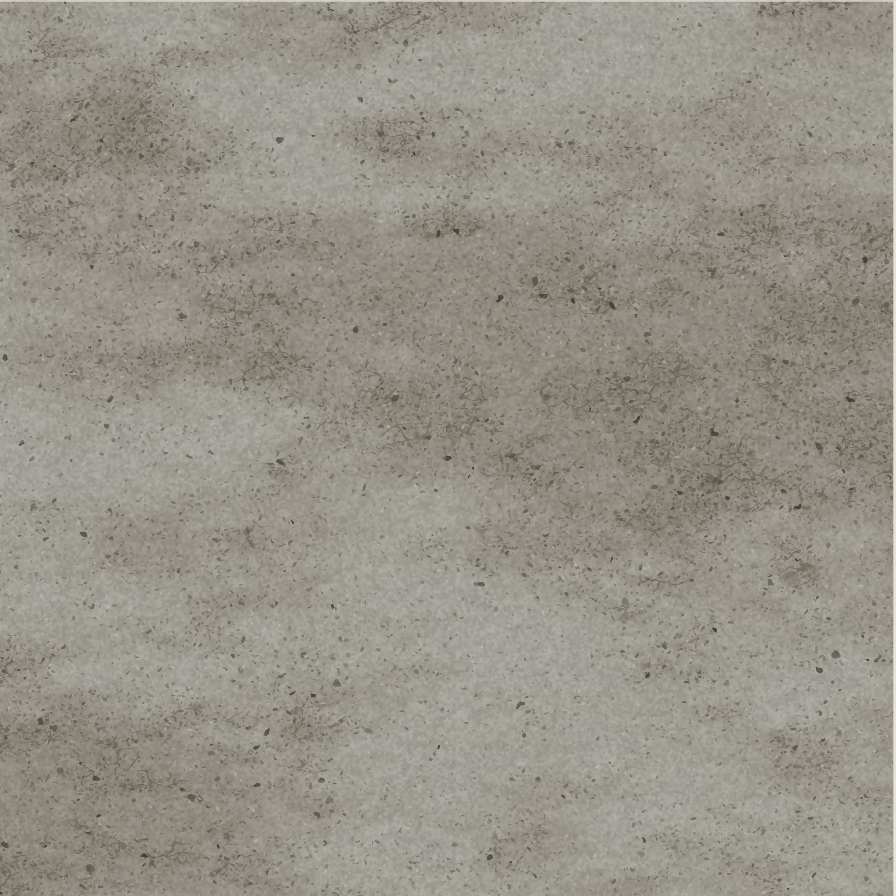
A WebGL 1 fragment shader for this texture:

```glsl
precision highp float;

// Weathered concrete: a warm grey slab with broad, sideways stains, fine grain,
// clustered dark dust and pits, short hairline cracks, pale flecks and a pale rim.
// Everything comes from jittered cells: smooth cell noise, scattered grains, cell borders.

uniform vec2 u_resolution;

const vec3 CLEAN = vec3(0.638, 0.627, 0.597);
const vec3 STAIN = vec3(0.567, 0.546, 0.502);
const vec3 DUST  = vec3(0.375, 0.352, 0.295);
const vec3 PIT   = vec3(0.220, 0.210, 0.175);
const vec3 FLECK = vec3(0.780, 0.770, 0.735);
const vec3 RIM   = vec3(0.900, 0.885, 0.840);

vec3 hash3(vec2 cell) {
  vec3 h = fract(cell.xyx * vec3(0.1031, 0.1030, 0.0973));
  h += dot(h, h.yxz + 33.33);
  return fract((h.xxy + h.yzz) * h.zyx);
}

mat2 rotation(float angle) {
  float c = cos(angle), s = sin(angle);
  return mat2(c, s, -s, c);
}

// Soft round spot, 1 at the centre.
float spot(vec2 p, vec2 centre, vec2 size) {
  vec2 d = (p - centre) / size;
  return exp(-dot(d, d));
}

// Smooth noise: random values of nearby cell points, blended by distance.
float cellNoise(vec2 p) {
  vec2 cell = floor(p);
  float total = 0.0, weights = 0.0;
  for (int y = -1; y <= 1; y++) {
    for (int x = -1; x <= 1; x++) {
      vec2 id = cell + vec2(float(x), float(y));
      vec3 h = hash3(id);
      vec2 d = id + h.xy - p;
      float w = exp(-5.0 * dot(d, d));
      total += w * h.z;
      weights += w;
    }
  }
  return total / weights;
}

// Oval grains that lean sideways; chance is the share of filled cells.
float grains(vec2 p, float cells, float chance, vec2 radii, float seed, float pixel) {
  vec2 q = rotation(seed) * p * cells + seed * 37.0;
  vec2 cell = floor(q);
  float edge = 0.5 * pixel * cells;
  float cover = 0.0;
  for (int y = -1; y <= 1; y++) {
    for (int x = -1; x <= 1; x++) {
      vec2 id = cell + vec2(float(x), float(y));
      vec3 h = hash3(id);
      vec3 shape = hash3(id + 71.0);
      vec2 d = rotation(2.4 * (shape.x - 0.5) - seed) * (q - id - h.xy);
      float presence = smoothstep(0.0, 0.04, chance - h.z);
      float radius = mix(radii.x, radii.y, shape.y * shape.y);
      float dist = length(d * vec2(0.85, mix(1.0, 1.6, shape.z)));
      float grain = 1.0 - smoothstep(radius - edge, radius + edge, dist);
      cover = max(cover, grain * presence * mix(0.5, 1.0, shape.z));
    }
  }
  return cover;
}

// Thin lines where the two nearest cell points are equally far.
float cracks(vec2 p, float width) {
  vec2 cell = floor(p);
  float nearest = 8.0, second = 8.0;
  for (int y = -1; y <= 1; y++) {
    for (int x = -1; x <= 1; x++) {
      vec2 id = cell + vec2(float(x), float(y));
      float d = length(id + hash3(id).xy - p);
      second = min(second, max(nearest, d));
      nearest = min(nearest, d);
    }
  }
  return 1.0 - smoothstep(0.0, width, second - nearest);
}

void main() {
  vec2 p = gl_FragCoord.xy / u_resolution.y;
  float pixel = 1.0 / u_resolution.y;

  // Broad stains, stretched sideways: worn right, left and lower left, clean between
  float cloud = 0.45 * cellNoise(p * vec2(3.0, 7.0) + 3.0) + 0.33 * cellNoise(p * vec2(6.0, 16.0) + 17.0)
              + 0.22 * cellNoise(p * vec2(17.0, 42.0) + 41.0);
  float layout = 0.26 * spot(p, vec2(0.85, 0.62), vec2(0.38, 0.24))
               + 0.17 * spot(p, vec2(0.25, 0.62), vec2(0.40, 0.18))
               + 0.22 * spot(p, vec2(0.12, 0.12), vec2(0.32, 0.12))
               - 0.14 * spot(p, vec2(0.55, 0.28), vec2(0.30, 0.16))
               - 0.12 * spot(p, vec2(0.35, 0.90), vec2(0.50, 0.07));
  float wear = smoothstep(0.32, 0.80, cloud + layout);

  // Clusters gather the grains into sideways groups inside the worn areas
  float cluster = 0.6 * cellNoise(p * vec2(13.0, 26.0) + 9.0) + 0.4 * cellNoise(p * vec2(32.0, 58.0) + 23.0);
  cluster = smoothstep(0.34, 0.72, cluster);
  float density = (0.12 + 0.88 * wear) * mix(0.35, 1.6, cluster);

  // Small wobble that roughens every outline
  vec2 wobble = vec2(cellNoise(p * 190.0), cellNoise(p * 190.0 + 53.0)) - 0.5;
  vec2 rough = p + 0.0035 * wobble;

  float grit = cellNoise(p * 330.0 + 5.0) - 0.5;
  float mottle = cellNoise(p * vec2(85.0, 125.0) + 29.0) - 0.5;
  vec3 color = mix(CLEAN, STAIN, wear);
  color += 0.085 * grit + 0.035 * mottle;
  color -= vec3(0.020, 0.021, 0.026) * cluster * wear;

  // Hairline cracks, short and mostly sideways, in the worn clusters
  float crackMask = smoothstep(0.35, 0.9, density) * smoothstep(0.48, 0.68, cellNoise(p * vec2(40.0, 60.0) + 13.0));
  float crack = cracks((rough + 0.005 * wobble.yx) * vec2(36.0, 66.0), 0.13);
  color = mix(color, DUST, 0.6 * crack * crackMask);

  // Dust, specks and pits, from fine to coarse
  float dust = grains(rough, 250.0, 0.03 + 0.34 * density, vec2(0.26, 0.55), 0.7, pixel);
  float specks = grains(rough, 140.0, 0.025 + 0.15 * density, vec2(0.18, 0.42), 1.9, pixel);
  float pits = grains(rough, 62.0, 0.03 + 0.10 * density, vec2(0.09, 0.27), 3.1, pixel);
  color = mix(color, DUST, 0.62 * dust);
  color = mix(color, mix(DUST, PIT, 0.4), 0.72 * specks);
  color = mix(color, PIT, 0.85 * pits);

  // Pale mineral flecks
  float flecks = grains(p, 120.0, 0.08, vec2(0.14, 0.28), 4.3, pixel);
  color = mix(color, FLECK, 0.55 * flecks);

  // Pale rim along the right and top edges
  vec2 inset = u_resolution / u_resolution.y - p;
  vec2 rim = 1.0 - smoothstep(vec2(0.0022, 0.0012), vec2(0.0038, 0.0028), inset);
  color = mix(color, RIM, max(rim.x, 0.7 * rim.y));

  gl_FragColor = vec4(color, 1.0);
}
```
